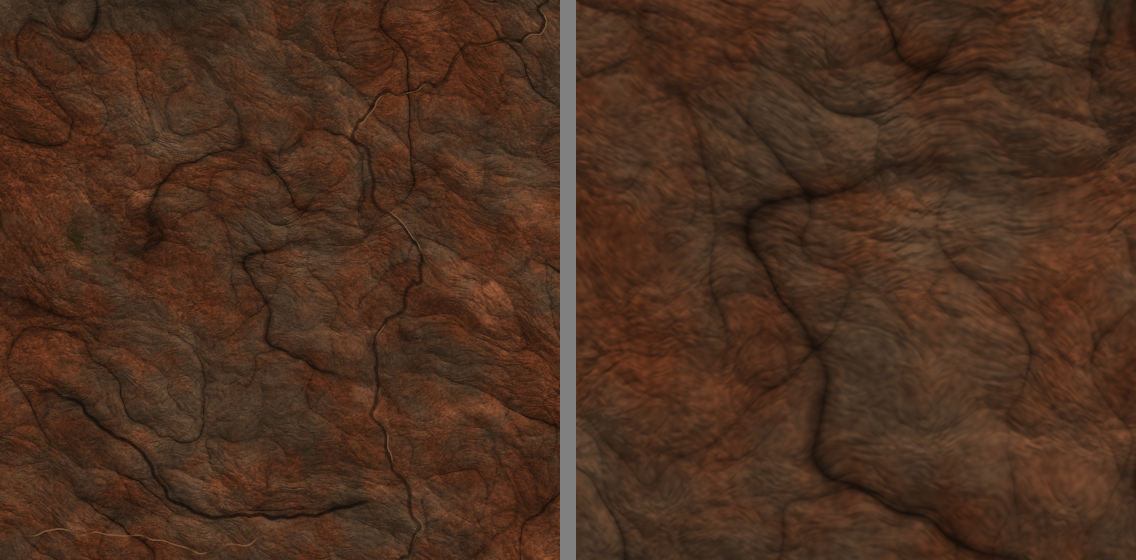
Left: the whole. Right: its middle third, enlarged.
Reproduce this texture procedurally as a Shadertoy shader.

```glsl
#define GREY_SOIL vec3(.275, .203, .145)
#define RUST_SOIL vec3(.312, .162, .091)
#define OCHRE     vec3(.450, .272, .175)
#define SAND      vec3(.520, .360, .230)
#define SCRUB     vec3(.120, .120, .045)
#define GRAIN_DIR vec2(.84, -.54)
#define LIGHT_DIR vec2(.45, .89)
#define RELIEF    .042
#define GULLY     .62
#define GRAIN     .40
#define LINE_W    .0013

vec2 hash2(vec2 p) {
    vec3 q = fract(p.xyx * vec3(.1031, .1030, .0973));
    q += dot(q, q.yzx + 33.33);
    return fract((q.xx + q.yz) * q.zy) * 2. - 1.;
}

// Gradient noise, roughly -0.7 to 0.7
float noise(vec2 p) {
    vec2 i = floor(p), f = p - i;
    vec2 u = f * f * f * (f * (f * 6. - 15.) + 10.);
    vec2 e = vec2(1, 0);
    float low  = mix(dot(hash2(i), f), dot(hash2(i + e), f - e), u.x);
    float high = mix(dot(hash2(i + e.yx), f - e.yx), dot(hash2(i + 1.), f - 1.), u.x);
    return mix(low, high, u.y);
}

mat2 turn(float a) { return mat2(cos(a), sin(a), -sin(a), cos(a)); }

float fbm(vec2 p) {
    float sum = 0., amp = .6;
    for (int i = 0; i < 5; i++) {
        sum += amp * noise(p);
        p = turn(.6) * p * 2.03 + 7.3;
        amp *= .55;
    }
    return sum;
}

vec2 noise2(vec2 p) { return vec2(noise(p), noise(p + 31.7)); }

// Axes along and across the run of the slopes
vec2 slopeAxes(vec2 p) {
    return vec2(dot(p, GRAIN_DIR), dot(p, vec2(-GRAIN_DIR.y, GRAIN_DIR.x)));
}

// x: height of rounded hills, y: narrow creases between them
vec2 terrain(vec2 p) {
    p += .08 * noise2(p * 3.6 + 4.) + .03 * noise2(p * 12.) + .007 * noise2(p * 40.);
    vec2 q = slopeAxes(p) * vec2(3.4, 6.) + 11.4;
    float height = 0., crease = 0., amp = .5, width = .012;
    for (int i = 0; i < 6; i++) {
        float n = abs(noise(q));
        height += amp * n;
        if (i < 3) crease += 1.9 * amp * exp(-n / width);
        q = turn(.35) * (q * vec2(2.35, 1.95)) + 5.1;
        amp *= .47;
        width *= 1.8;
    }
    return vec2(height, crease);
}

// Line on the zero level of a field, with even thickness
float levelLine(float field, float width) {
    float steep = length(vec2(dFdx(field), dFdy(field))) * iResolution.y;
    float d = abs(field) / max(steep, .3);
    return 1. - smoothstep(width * .4, width * 1.8, d);
}

float riverField(vec2 p) {
    p += .05 * noise2(p * 7. + 2.) + .036 * noise2(p * 21.) + .006 * noise2(p * 60.);
    float bend = .035 * sin(p.y * 14. + .4);
    return p.x - .70 - bend - .25 * smoothstep(.76, 1.02, p.y);
}

float trailField(vec2 p) {
    p += .03 * noise2(p * 7. + 9.) + .02 * noise2(p * 27.);
    return p.y - .035 - .012 * sin(p.x * 13.);
}

float ravineField(vec2 p) {
    p += .04 * noise2(p * 6. + 15.) + .016 * noise2(p * 28.);
    return p.y - .30 + .23 * smoothstep(.08, .40, p.x) - .04 * smoothstep(.42, .68, p.x);
}

void mainImage(out vec4 fragColor, in vec2 fragCoord) {
    vec2 p = fragCoord / iResolution.y;

    // Relief lit from one side
    vec2 e = vec2(.0018, 0);
    vec2 land = terrain(p);
    vec2 slope = (vec2(terrain(p + e).x, terrain(p + e.yx).x) - land.x) / e.x;
    float light = -dot(slope, LIGHT_DIR);
    float shade = 1.06 + RELIEF * clamp(light, -6., 6.);

    // Ragged patches of soil drawn out along the slopes
    vec2 s = slopeAxes(p + .06 * noise2(p * 5.) + .015 * noise2(p * 24.));
    float patches = fbm(s * vec2(3.6, 5.5) + 3.) + .5 * fbm(p * 21.);
    float leftBand = smoothstep(.5, .1, p.x) * smoothstep(.25, .55, p.y);
    float lowerRight = smoothstep(.6, .95, p.x) * smoothstep(.55, .2, p.y);
    float topEdge = smoothstep(.94, .98, p.y + .05 * noise(p * 6.)) * smoothstep(.5, .3, p.x);
    float bias = .10 * leftBand + .16 * lowerRight - .5 * topEdge;
    float rust = smoothstep(-.30, .32, patches + bias);
    vec3 color = mix(GREY_SOIL, RUST_SOIL, rust);

    float pale = fbm(s * vec2(7., 11.) + 40.) + .09 * smoothstep(.4, 1., p.x);
    color = mix(color, OCHRE, .62 * smoothstep(.10, .42, pale));
    shade *= 1. + .55 * fbm(p * 4.5 + 60.) + .30 * fbm(p * vec2(26., 34.) + 13.);

    // Fine grain, stronger on the rusty ground
    float speck = noise(p * 210.) + .8 * noise(p * 105. + 8.);
    shade *= 1. + GRAIN * speck * mix(.5, 1., rust * (.4 + .6 * leftBand));

    // Dark gullies and a few spots of scrub
    float gullyMask = smoothstep(-.22, .16, fbm(p * 3.4 + 21.));
    shade *= 1. - GULLY * min(land.y, 1.) * mix(.15, 1., gullyMask);
    float ravine = ravineField(p);
    float ravineFade = smoothstep(.02, .14, p.x) * smoothstep(.70, .62, p.x);
    shade *= 1. - .5 * ravineFade * levelLine(ravine, LINE_W * 2.2);
    shade *= 1. - .2 * ravineFade * levelLine(ravine - .006, LINE_W * 6.);
    float scrub = smoothstep(.25, .40, fbm(s * vec2(7., 12.) + 70.) + .25 * speck);
    color = mix(color, SCRUB, .7 * scrub * smoothstep(.5, .2, p.x));
    color *= clamp(shade, .3, 1.7);

    // River with a shadowed bank, and a trail, both broken in places
    float river = riverField(p);
    float sandy = smoothstep(-.15, .25, noise(p * 13. + 50.) + .5 * noise(p * 45.));
    color *= 1. - .42 * levelLine(river + .004, LINE_W * 2.6);
    color = mix(color, SAND, levelLine(river, LINE_W) * mix(.08, .75, sandy));
    float trail = levelLine(trailField(p), LINE_W) * smoothstep(.58, .45, p.x);
    color = mix(color, SAND, trail * mix(.12, .8, sandy));

    fragColor = vec4(color, 1.);
}
```
